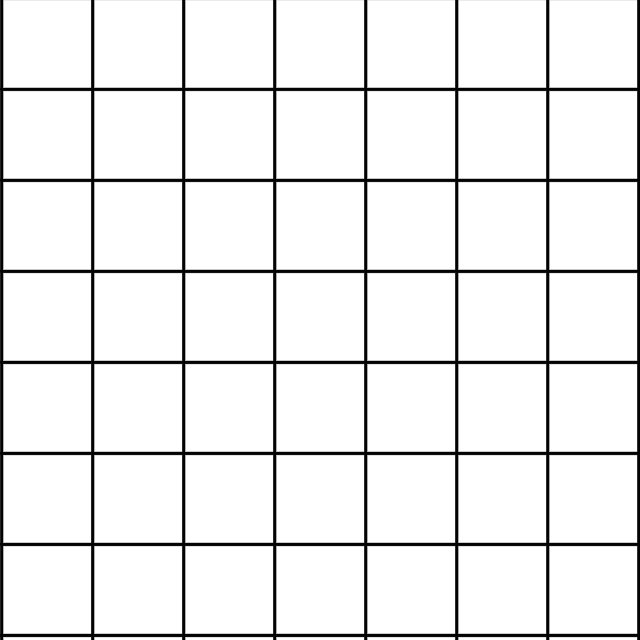
Reproduce this pattern procedurally as a Shadertoy shader.

```glsl
// Distance to the nearest grid line along each axis
vec2 lineDistance(vec2 p, vec2 origin, float pitch) {
    return abs(fract((p - origin) / pitch + 0.5) - 0.5) * pitch;
}

void mainImage(out vec4 fragColor, in vec2 fragCoord) {
    vec2 uv = fragCoord / iResolution.xy;
    vec2 pixel = 1.0 / iResolution.xy;

    // Square cells, seven across, with a slight offset from the corner
    vec2 dist = lineDistance(uv, vec2(0.0026, 0.0071), 0.1422);

    // Antialiased coverage of vertical and horizontal lines
    float halfWidth = 0.0025;
    vec2 coverage = clamp((halfWidth - dist) / (1.2 * pixel) + 0.5, 0.0, 1.0);
    float ink = max(coverage.x, coverage.y);

    vec3 paperColor = vec3(1.0);
    vec3 lineColor = vec3(0.01);
    fragColor = vec4(mix(paperColor, lineColor, ink), 1.0);
}
```
